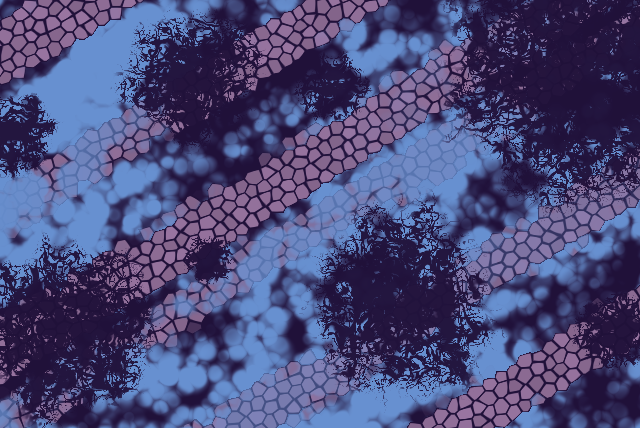
Give the GLSL for this pattern, as a WebGL 2 fragment shader.

```glsl
#version 300 es
precision highp float;
// Diagonal bands of pink scales between blue puffy clouds, overgrown by dark threaded colonies.

#define DARK vec3(0.125, 0.065, 0.225)
#define BLUE vec3(0.405, 0.565, 0.815)
#define HAZE vec3(0.34, 0.42, 0.64)
#define PINK vec3(0.555, 0.425, 0.585)
#define BAND_SLOPE 0.62
#define SCALE_SIZE vec2(0.033, 0.028)
#define THREAD_FREQ 26.0
#define ROOT_WIDTH 0.10

uniform vec2 u_resolution;
out vec4 fragColor;

// Bands: offset, half width, strength at mid canvas, change of strength along x
const vec4 BANDS[6] = vec4[6](
    vec4(0.125, 0.080, 1.00, 0.0), vec4(0.500, 0.065, 0.95, 1.0),
    vec4(0.830, 0.074, 0.90, -0.9), vec4(0.985, 0.060, 0.35, 0.0),
    vec4(1.338, 0.065, 0.55, 0.2), vec4(1.660, 0.072, 0.80, 0.4));

// Colonies: centre and radius
const vec3 COLONIES[8] = vec3[8](
    vec3(0.453, 0.828, 0.150), vec3(0.777, 0.800, 0.080),
    vec3(1.345, 0.845, 0.300), vec3(0.030, 0.680, 0.095),
    vec3(0.140, 0.230, 0.195), vec3(0.490, 0.395, 0.055),
    vec3(0.940, 0.295, 0.215), vec3(1.435, 0.225, 0.085));

vec2 hash2(vec2 p) {
    vec3 q = fract(p.xyx * vec3(0.1031, 0.1030, 0.0973));
    q += dot(q, q.yzx + 33.33);
    return fract((q.xx + q.yz) * q.zy);
}

float noise(vec2 p) {
    vec2 i = floor(p), f = fract(p);
    f = f * f * (3.0 - 2.0 * f);
    return mix(mix(hash2(i).x, hash2(i + vec2(1, 0)).x, f.x),
               mix(hash2(i + vec2(0, 1)).x, hash2(i + vec2(1, 1)).x, f.x), f.y);
}

float fbm(vec2 p) {
    float sum = 0.0, amp = 0.53;
    for (int i = 0; i < 4; i++) {
        sum += amp * noise(p);
        p = p * 2.03 + 17.3;
        amp *= 0.5;
    }
    return sum;
}

// Soft overlapping discs of varied size and height
float puffs(vec2 p) {
    float top = 0.0;
    for (int y = -1; y <= 1; y++)
    for (int x = -1; x <= 1; x++) {
        vec2 id = floor(p) + vec2(x, y), h = hash2(id + 7.0);
        float r = 0.55 + 0.4 * h.y;
        float disc = 1.0 - smoothstep(0.45 * r, r, length(p - id - h));
        top = max(top, disc * (0.5 + 0.5 * hash2(id + 91.0).x));
    }
    return top;
}

// Staggered cells: x = gap to the nearest border, yz = centre of the cell
vec3 scales(vec2 g) {
    float near = 9.0, next = 9.0;
    vec2 centre = g;
    for (int y = -1; y <= 1; y++)
    for (int x = -2; x <= 1; x++) {
        vec2 id = floor(g) + vec2(x, y);
        vec2 c = id + 0.5 + 0.55 * (hash2(id) - 0.5);
        c.x += 0.5 * mod(id.y, 2.0);
        float d = length(g - c);
        if (d < near) { next = near; near = d; centre = c; }
        else next = min(next, d);
    }
    return vec3(next - near, centre);
}

// Tangled threads thicken toward the core; wavy roots reach past the rim
float colony(vec2 p, vec3 spot) {
    vec2 q = p - spot.xy;
    float dist = length(q), r = spot.z;
    if (dist > 1.5 * r) return 0.0;
    vec2 dir = q / max(dist, 0.0001);
    vec2 warp = vec2(fbm(p * 22.0), fbm(p * 22.0 + 40.0)) - 0.5;
    float d = dist / r + 0.5 * (fbm(dir * 3.0 + spot.xy * 30.0) - 0.5) + 0.35 * warp.x;
    float width = 0.6 * clamp(1.08 - d, 0.0, 1.0) * (0.55 + 0.9 * fbm(p * 18.0 + 5.0));
    float ink = 0.0, freq = THREAD_FREQ;
    for (int i = 0; i < 4; i++) {
        float ridge = 2.0 * abs(noise((p + 0.04 * warp) * freq + float(i) * 17.0) - 0.5);
        ink = max(ink, 1.0 - smoothstep(0.5 * width, width + 0.02, ridge));
        freq *= 1.7;
    }
    ink *= 1.0 - smoothstep(0.95, 1.1, d);
    float root = abs(noise(dir * (2.5 + 14.0 * r) + 2.2 * warp + spot.xy * 20.0) - 0.5);
    float rootWidth = ROOT_WIDTH * clamp(1.3 - d, 0.0, 0.7);
    float roots = 1.0 - smoothstep(0.5 * rootWidth, rootWidth + 0.01, root);
    roots *= smoothstep(0.06, 0.14, r) * (1.0 - smoothstep(0.95, 1.2, d));
    return max(ink, roots);
}

void main() {
    vec2 p = gl_FragCoord.xy / u_resolution.y;
    vec2 along = normalize(vec2(1.0, BAND_SLOPE));
    mat2 toBand = mat2(along.x, -along.y, along.y, along.x);
    vec2 b = toBand * p;

    // Scales take their band strength from their own centre
    vec3 cell = scales(b / SCALE_SIZE);
    vec2 c = transpose(toBand) * (cell.yz * SCALE_SIZE);
    float v = 1.0 - c.y + BAND_SLOPE * c.x + 0.05 * (fbm(c * 5.0) - 0.5);
    float pixelV = 1.0 - p.y + BAND_SLOPE * p.x;
    float cover = 0.0, shade = 0.0;
    for (int i = 0; i < 6; i++) {
        vec4 band = BANDS[i];
        float strength = clamp(band.z + band.w * (p.x - 0.75), 0.0, 1.0);
        float inside = 1.0 - smoothstep(0.8, 1.15, abs(v - band.x) / band.y);
        cover = max(cover, inside * strength);
        float rim = (abs(pixelV - band.x) - band.y) / 0.035;
        shade = max(shade, exp(-rim * rim) * strength);
    }
    float gap = 0.05 + 0.16 * noise(p * 40.0);
    float body = smoothstep(gap * 0.4, gap + 0.1, cell.x);
    vec3 scaleColor = PINK * (0.92 + 0.16 * hash2(floor(cell.yz * 3.0)).x);
    vec3 color = mix(DARK, scaleColor, body * smoothstep(0.05, 0.3, cover));

    // Clouds thin out over strong bands and along their shaded rims
    float lumps = 0.6 * puffs(b * 17.0) + 0.4 * puffs(b * 29.0 + 50.0);
    float cloud = 1.1 * fbm(b * vec2(4.0, 7.0) + 3.0) + 0.5 * lumps;
    cloud -= 0.35 * shade * noise(b * vec2(7.0, 11.0));
    cloud = smoothstep(0.42, 0.88, cloud);
    float veil = cloud * (1.0 - smoothstep(0.1, 0.95, cover));
    color = mix(color, mix(HAZE, BLUE, smoothstep(0.3, 0.95, cloud)), veil);

    // Dark colonies on top
    float ink = 0.0;
    for (int i = 0; i < 8; i++) ink = max(ink, colony(p, COLONIES[i]));
    fragColor = vec4(mix(color, DARK, 0.96 * ink), 1.0);
}
```
